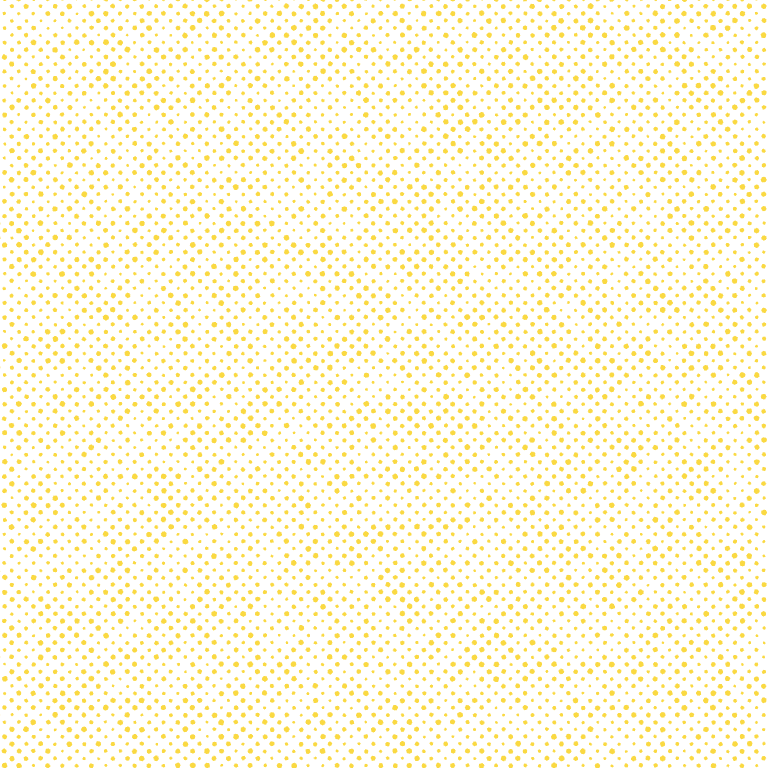
Reproduce this pattern procedurally as a Shadertoy shader.

```glsl
// Staggered grid of small hand-inked yellow dots of uneven size on white.

const vec3 PAPER = vec3(1.0);
const vec3 INK = vec3(0.98, 0.85, 0.26);
const float REPEATS = 53.1;                  // grid cells across the canvas
const vec2 FIRST_DOT = vec2(0.0059, 0.0031); // centre of the lower left dot

// Lengths below are in grid cells
const float RADIUS_MIN = 0.09;
const float RADIUS_MAX = 0.197;
const float JITTER = 0.022;       // drift of the dot centres
const float WOBBLE = 0.045;       // depth of the uneven outline
const float WOBBLE_SCALE = 8.0;   // frequency of the uneven outline

vec3 hash3(vec2 p) {
    vec3 q = fract(p.xyx * vec3(0.1031, 0.1030, 0.0973));
    q += dot(q, q.yxz + 33.33);
    return fract((q.xxy + q.yzz) * q.zyx);
}

float cornerGradient(vec2 corner, vec2 offset) {
    float angle = 6.28318 * hash3(corner).x;
    return dot(vec2(cos(angle), sin(angle)), offset);
}

float gradientNoise(vec2 p) {
    vec2 i = floor(p);
    vec2 f = p - i;
    vec2 u = f * f * f * (f * (f * 6.0 - 15.0) + 10.0);
    vec2 e = vec2(1.0, 0.0);
    float low = mix(cornerGradient(i, f), cornerGradient(i + e, f - e), u.x);
    float high = mix(cornerGradient(i + e.yx, f - e.yx),
                     cornerGradient(i + e.xx, f - e.xx), u.x);
    return mix(low, high, u.y);
}

// Signed distance to the nearest dot of one square lattice
float dotDistance(vec2 grid, float seed) {
    vec2 id = floor(grid + 0.5);
    vec3 rnd = hash3(id + seed);
    vec2 p = grid - id - JITTER * (2.0 * rnd.xy - 1.0);
    float radius = mix(RADIUS_MIN, RADIUS_MAX, rnd.z);
    float wobble = WOBBLE * gradientNoise(grid * WOBBLE_SCALE + seed);
    return length(p) - radius + wobble;
}

void mainImage(out vec4 fragColor, in vec2 fragCoord) {
    float side = min(iResolution.x, iResolution.y);
    vec2 grid = (fragCoord / side - FIRST_DOT) * REPEATS;
    float pixel = REPEATS / side;

    // Two lattices, the second shifted by half a cell
    float d = 1.0;
    for (int k = 0; k < 2; k++) {
        float layer = float(k);
        d = min(d, dotDistance(grid - 0.5 * layer, 17.0 + 113.0 * layer));
    }

    float coverage = clamp(0.5 - d / pixel, 0.0, 1.0);
    fragColor = vec4(mix(PAPER, INK, coverage), 1.0);
}
```
